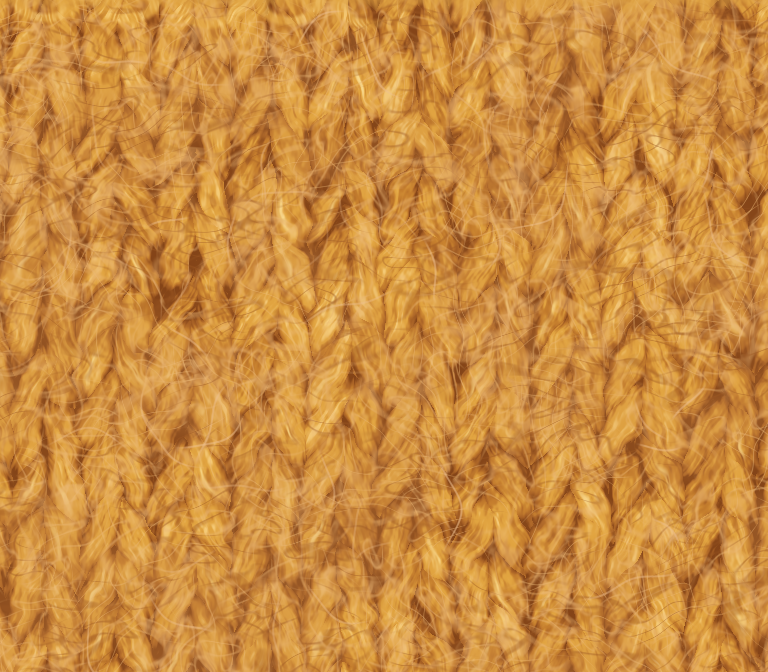
A Shadertoy shader for this texture:

```glsl
float hash(vec2 p) {
    return fract(sin(dot(p, vec2(127.1, 311.7))) * 43758.5453);
}

float noise(vec2 p) {
    vec2 i = floor(p), f = fract(p);
    f = f * f * (3.0 - 2.0 * f);
    return mix(mix(hash(i), hash(i + vec2(1, 0)), f.x),
               mix(hash(i + vec2(0, 1)), hash(i + vec2(1, 1)), f.x), f.y);
}

vec2 rotate(vec2 p, float a) {
    float c = cos(a), s = sin(a);
    return vec2(c * p.x + s * p.y, c * p.y - s * p.x);
}

// Wool colour from deep gap to lit fibre
vec3 woolColor(float t) {
    vec3 c = mix(vec3(0.50, 0.25, 0.08), vec3(0.66, 0.38, 0.14), smoothstep(0.0, 0.25, t));
    c = mix(c, vec3(0.77, 0.49, 0.17), smoothstep(0.2, 0.45, t));
    c = mix(c, vec3(0.89, 0.65, 0.25), smoothstep(0.42, 0.75, t));
    return mix(c, vec3(0.97, 0.81, 0.48), smoothstep(0.75, 1.1, t));
}

void mainImage(out vec4 fragColor, in vec2 fragCoord) {
    // One unit is one row of stitches; twelve rows high
    vec2 p = fragCoord / iResolution.y * 12.0;
    vec2 w = p + 0.25 * (vec2(noise(p * 0.7), noise(p * 0.7 + 40.0)) - 0.5);
    w += 0.14 * (vec2(noise(p * 3.0 + 9.0), noise(p * 3.0 + 70.0)) - 0.5);

    // Slanted stitch legs: the highest one covers the others
    vec2 cell = floor(vec2((w.x - 0.116) / 0.668, w.y + 0.2));
    float height = -1.0, slant = 1.0;
    vec2 leg = vec2(0), id = vec2(0);
    for (int j = -2; j <= 2; j++)
    for (int i = -1; i <= 1; i++) {
        vec2 c = cell + vec2(i, j);
        vec2 jitter = vec2(hash(c), hash(c + 31.0)) - 0.5;
        vec2 q = w - vec2(0.45 + 0.668 * c.x, c.y + 0.3) - jitter * vec2(0.12, 0.3);
        q.y -= 0.4 * (hash(vec2(c.x, 90.0)) - 0.5);
        float dir = mod(c.x, 2.0) < 0.5 ? 0.32 : -0.23;
        dir *= 0.6 + 0.8 * hash(c + 57.0);
        q.x -= dir * q.y;
        vec2 e = q / vec2(0.32 + 0.07 * jitter.y, 0.78);
        float h = 1.0 - dot(e, e) + 0.12 * q.y + 0.25 * jitter.x;
        if (h > height) { height = h; leg = q; id = c; slant = dir; }
    }

    // Twisted strands and finer fibres along each leg
    float across = leg.x - sign(slant) * 0.14 * leg.y;
    float seed = hash(id + 11.0) * 50.0;
    float bend = 0.05 * noise(p * 5.0);
    float strand = noise(vec2((across + bend) * 11.0, leg.y * 2.2) + seed) - 0.5;
    float fibre = noise(vec2((across + bend) * 25.0, leg.y * 5.0) + seed * 2.0) - 0.5;
    float fleck = noise(rotate(p, 0.25 * sign(slant)) * vec2(17.0, 8.0)) - 0.5;
    float tone = 0.10 + 0.56 * smoothstep(-0.1, 0.75, height);
    tone += 0.38 * strand + 0.34 * fibre + 0.24 * fleck;
    tone += 0.16 * (hash(id + 5.0) - 0.5) + 0.3 * (noise(p * 2.3 + 20.0) - 0.5);
    tone += 0.16 * (noise(p * 0.6 + 33.0) - 0.5);
    vec3 color = woolColor(tone);

    // Pale glossy streak on some legs
    float streak = smoothstep(0.07, 0.01, abs(across + bend - 0.2 * (hash(id + 3.0) - 0.5)));
    streak *= smoothstep(0.45, 0.1, abs(leg.y)) * step(0.75, hash(id + 8.0));
    color = mix(color, vec3(0.99, 0.88, 0.58), 0.8 * streak * (0.65 + fibre));

    // Pinkish haze where loose wool covers the stitches
    float haze = smoothstep(0.35, 0.8, noise(p * 1.1 + 5.0));
    color = mix(color, vec3(0.79, 0.54, 0.29), 0.06 + 0.24 * haze);

    // Halo of short curly fuzz, pale and dark in turn
    for (int k = 0; k < 8; k++) {
        float a = float(k);
        vec2 r = rotate(p, a * 1.26 + 0.4) + 17.0 * a;
        r += 0.3 * noise(r * 1.7);
        float hair = smoothstep(0.1, 0.0, abs(noise(r * vec2(1.7, 5.5)) - 0.5));
        hair *= smoothstep(0.35, 0.75, noise(r * 1.3 + 60.0));
        vec3 tint = k % 3 == 2 ? vec3(0.62, 0.35, 0.14) : vec3(0.92, 0.72, 0.46);
        color = mix(color, tint, 0.42 * hair);
    }

    // Curled edge loops along the upper left border
    vec2 loopPos = vec2(mod(p.x - 0.1, 1.45) - 0.72, (p.y - 12.0) * 1.4);
    loopPos.y += 0.2 * hash(vec2(floor((p.x - 0.1) / 1.45), 2.0)) - 0.1;
    float ring = smoothstep(0.17, 0.04, abs(length(loopPos) - 0.52));
    ring *= smoothstep(7.2, 6.2, p.x);
    color = mix(color, woolColor(0.85 + 0.6 * fibre), 0.75 * ring);
    color = mix(color, vec3(0.88, 0.65, 0.27), 0.5 * smoothstep(11.8, 11.97, p.y + 0.2 * strand));

    // Long bent stray hairs
    for (int k = 0; k < 70; k++) {
        float n = float(k);
        vec2 center = vec2(hash(vec2(n, 1.0)) * 13.7, hash(vec2(n, 2.0)) * 12.0);
        vec2 q = rotate(p - center, hash(vec2(n, 3.0)) * 6.28);
        float reach = 0.4 + 0.7 * hash(vec2(n, 4.0));
        q.y -= (hash(vec2(n, 5.0)) - 0.5) * 1.3 * q.x * q.x + 0.05 * sin(q.x * 5.0 + n);
        float hair = smoothstep(0.032, 0.004, abs(q.y)) * smoothstep(reach, reach * 0.5, abs(q.x));
        color = mix(color, vec3(0.93, 0.75, 0.56), hair * (0.15 + 0.4 * hash(vec2(n, 6.0))));
    }

    fragColor = vec4(color, 1.0);
}
```
